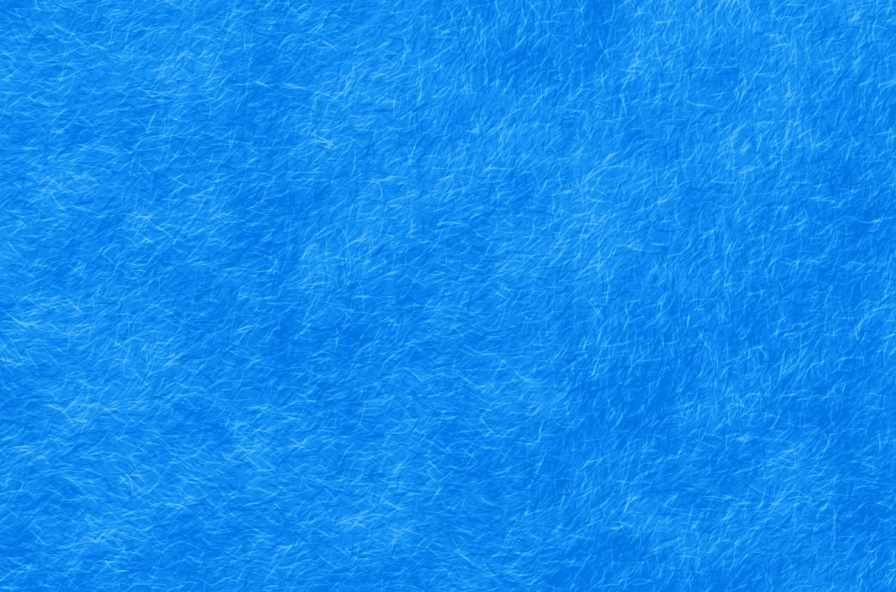
Reproduce this texture procedurally as a WebGL 2 fragment shader.

```glsl
#version 300 es
precision highp float;

uniform vec2 u_resolution;
out vec4 fragColor;

#define FIBRE_LAYERS 16
#define FIBRE_CELL 0.030
#define FIBRE_WIDTH 0.0026
#define FIBRE_GAIN 1.6
#define ANGLE_SPREAD 1.3
#define STRAY_CELL 0.11
#define STRAY_SHARE 0.3
#define STRAY_GAIN 2.2
#define CLOUD_GAIN 3.2
#define GRAIN_GAIN 1.4

float hash(vec2 p) {
    return fract(sin(dot(p, vec2(127.1, 311.7))) * 43758.5453);
}

vec4 hash4(vec2 p) {
    float s = sin(dot(p, vec2(127.1, 311.7)));
    return fract(s * vec4(43758.5453, 22578.146, 19642.349, 35412.917));
}

float valueNoise(vec2 p) {
    vec2 i = floor(p), f = fract(p);
    f = f * f * (3.0 - 2.0 * f);
    return mix(mix(hash(i), hash(i + vec2(1, 0)), f.x),
               mix(hash(i + vec2(0, 1)), hash(i + vec2(1, 1)), f.x), f.y);
}

// Soft clouds centred on zero
float clouds(vec2 p) {
    float sum = 0.0, gain = 0.5;
    for (int i = 0; i < 4; i++) {
        sum += gain * (valueNoise(p) - 0.5);
        p = mat2(1.6, 1.2, -1.2, 1.6) * p + 7.3;
        gain *= 0.6;
    }
    return sum;
}

// Combing direction: flat at lower left, steep towards the right
float flowAngle(vec2 p) {
    float slope = mix(0.12, 0.9, smoothstep(0.1, 1.4, p.x + 0.35 * (p.y - 0.5)));
    return slope + 0.8 * (valueNoise(p * 5.0 + 31.0) - 0.5);
}

// Coverage of one curved, tapering fibre centred at the origin
float fibre(vec2 p, float angle, float halfLength, float width, float bend, float pixel) {
    float c = cos(angle), s = sin(angle);
    vec2 q = vec2(c * p.x + s * p.y, c * p.y - s * p.x);
    float along = q.x / halfLength;
    q.y += bend * halfLength * (along * along - 0.3);
    float line = clamp((0.5 * width - abs(q.y)) / pixel + 0.5, 0.0, 1.0);
    return line * min(1.0, width / pixel) * (1.0 - smoothstep(0.4, 1.0, abs(along)));
}

// One layer of light and dark fibres, one per cell
float fibreLayer(vec2 p, float angle, float layer, float pixel) {
    vec2 g = p / FIBRE_CELL + layer * vec2(0.37, 0.71);
    vec2 cell = floor(g);
    float sum = 0.0;
    for (int y = -1; y <= 1; y++)
    for (int x = -1; x <= 1; x++) {
        vec2 id = cell + vec2(x, y);
        vec4 r = hash4(id + layer * 17.31);
        vec4 t = hash4(id + layer * 29.73 + 5.7);
        vec2 offset = (g - id - r.xy) * FIBRE_CELL;
        float turn = (r.z + t.x - 1.0) * ANGLE_SPREAD;
        float halfLength = FIBRE_CELL * mix(0.4, 1.0, r.w);
        float tone = mix(-0.9, 1.3, t.y);
        sum += tone * fibre(offset, angle + turn, halfLength,
                            FIBRE_WIDTH * mix(0.6, 1.4, t.w), 0.5 * (t.z - 0.5), pixel);
    }
    return sum;
}

// Sparse bright loose hairs lying across the nap
float strayHairs(vec2 p, float angle, float seed, float pixel) {
    vec2 g = p / STRAY_CELL + seed * 0.43;
    vec2 cell = floor(g);
    float sum = 0.0;
    for (int y = -1; y <= 1; y++)
    for (int x = -1; x <= 1; x++) {
        vec2 id = cell + vec2(x, y);
        vec4 r = hash4(id + seed * 13.7);
        vec4 t = hash4(id + seed * 41.9 + 2.3);
        vec2 offset = (g - id - r.xy) * STRAY_CELL;
        float halfLength = STRAY_CELL * mix(0.06, 0.3, r.w * r.w);
        sum += step(t.x, STRAY_SHARE) * mix(0.4, 1.0, t.y)
             * fibre(offset, angle + 2.0 * (r.z - 0.5), halfLength,
                     FIBRE_WIDTH, 1.4 * (t.z - 0.5), pixel);
    }
    return sum;
}

// Dyed felt colour for a tone of mean zero and unit spread
vec3 feltColour(float tone) {
    float v = clamp(tone, -2.4, 4.0);
    return vec3(0.06, 0.547, 0.945) + vec3(0.04, 0.043, 0.02) * v
         + vec3(0.008, 0.0, -0.003) * v * v;
}

void main() {
    vec2 p = gl_FragCoord.xy / u_resolution.y;
    float pixel = 1.0 / u_resolution.y;
    float angle = flowAngle(p);

    // Uneven thickness and broad shading
    float tone = CLOUD_GAIN * clouds(p * 9.0);
    tone += 0.45 * (p.y - 0.5) - 0.3 * (p.x - 0.75);

    // Matted nap
    float nap = 0.0;
    for (int i = 0; i < FIBRE_LAYERS; i++) nap += fibreLayer(p, angle, float(i), pixel);
    tone += FIBRE_GAIN * (nap - 0.23);
    tone += GRAIN_GAIN * (valueNoise(p * 210.0) - 0.5);

    // Loose hairs
    for (int i = 0; i < 3; i++) tone += STRAY_GAIN * strayHairs(p, angle, float(i) + 1.0, pixel);

    fragColor = vec4(feltColour(tone), 1.0);
}
```
